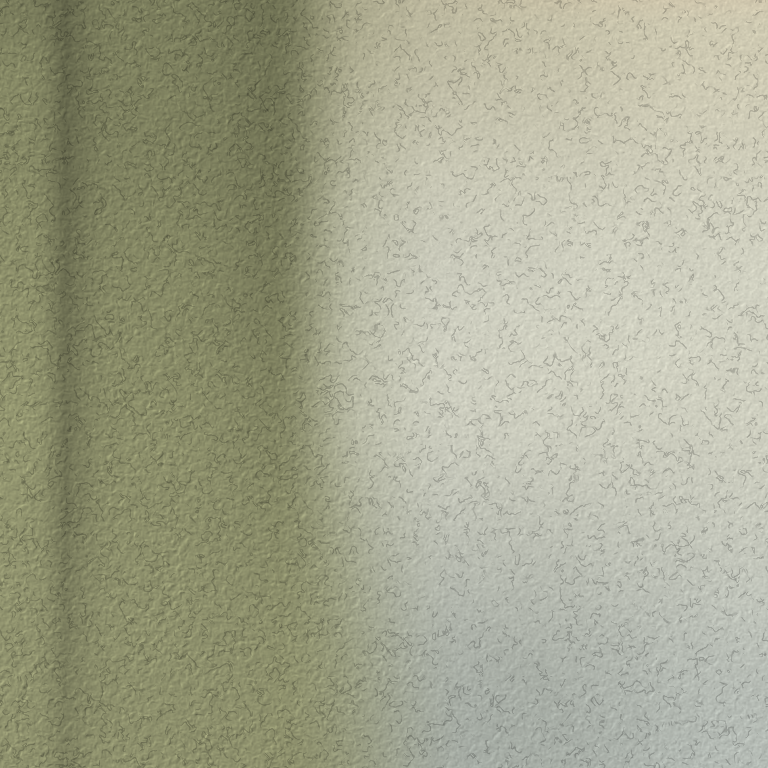
This texture is drawn by a Shadertoy shader. Its source:

```glsl
// A plaster wall: a shaded green side with a vertical crease, and a soft pool of light
// on the right. Smooth colour fields are layered first; a fine noise height field then
// adds slanting relief, and broken noise contours of even width add hairline cracks.

#define CREASE_X 0.085
#define CREASE_DEPTH 0.20
#define EDGE_X 0.370
#define GRAIN_SCALE 185.0
#define GREEN_RELIEF 0.31
#define LIGHT_RELIEF 0.115
#define CRACK_SCALE 105.0
#define CRACK_WIDTH 0.0015
#define CRACK_DEPTH 0.17
#define MOTTLE 0.016

float hash(vec2 cell) {
    uvec2 q = uvec2(ivec2(cell)) * uvec2(1597u, 3813u);
    uint n = (q.x ^ (q.y << 7)) * 74779u;
    n = (n ^ (n >> 15)) * 27183u;
    n = (n ^ (n >> 13)) * 60493u;
    return float((n ^ (n >> 16)) & 65535u) / 65535.0;
}

float noise(vec2 p) {
    vec2 i = floor(p), f = p - i;
    f = f * f * f * (f * (f * 6.0 - 15.0) + 10.0);
    return mix(mix(hash(i), hash(i + vec2(1, 0)), f.x),
               mix(hash(i + vec2(0, 1)), hash(i + vec2(1, 1)), f.x), f.y);
}

float fbm(vec2 p) {
    float sum = 0.0, amp = 0.5;
    for (int i = 0; i < 4; i++) {
        sum += amp * noise(p);
        p = mat2(0.8, 0.6, -0.6, 0.8) * p * 2.03 + 17.0;
        amp *= 0.5;
    }
    return sum / 0.9375;
}

// Rounded plaster lumps with finer crumbs on top
float plasterHeight(vec2 p) {
    vec2 q = mat2(0.8, 0.6, -0.6, 0.8) * p * GRAIN_SCALE + 300.0;
    q += 0.7 * vec2(noise(q * 0.7 + 31.0), noise(q * 0.7 + 73.0));
    return 0.7 * noise(q) + 0.35 * noise(mat2(0.6, 0.8, -0.8, 0.6) * q * 1.9 + 950.0);
}

float crackField(vec2 p) {
    vec2 q = mat2(0.8, -0.6, 0.6, 0.8) * p * CRACK_SCALE + 400.0;
    q += 0.8 * vec2(noise(q * 1.2), noise(q * 1.2 + 40.0));
    return noise(q) + 0.4 * noise(q * 2.1 + 80.0) - 0.7;
}

// Contour distance in canvas units, so that every crack has the same width
float cracks(vec2 p) {
    float h = 0.0006, c = crackField(p);
    vec2 slope = vec2(crackField(p + vec2(h, 0)), crackField(p + vec2(0, h))) - c;
    float dist = abs(c) * h / (length(slope) + 0.004);
    return 1.0 - smoothstep(0.2 * CRACK_WIDTH, CRACK_WIDTH, dist);
}

float bell(float d, float width) {
    return exp(-d * d / (width * width));
}

vec3 greenSide(vec2 p) {
    vec3 col = mix(vec3(0.55, 0.56, 0.42), vec3(0.54, 0.55, 0.408), smoothstep(0.1, 0.55, p.y));
    col = mix(col, vec3(0.485, 0.495, 0.365), smoothstep(0.4, 0.95, p.y));
    // Narrow return of the wall left of the crease
    float strip = 1.0 - smoothstep(0.05, 0.1, p.x);
    col *= 1.0 + strip * mix(0.01, 0.06, smoothstep(0.1, 0.6, p.y));
    // Shadow gathered along the crease and beside the light
    float d = p.x - CREASE_X;
    float shade = 0.75 * bell(d, d < 0.0 ? 0.026 : 0.034) + 0.25 * bell(d, 0.008);
    col *= 1.0 - CREASE_DEPTH * shade * mix(0.55, 1.0, smoothstep(0.0, 0.5, p.y));
    col *= 1.0 - 0.09 * bell(p.x - 0.36, 0.075) * smoothstep(0.1, 0.7, p.y);
    return col * (1.0 - 0.08 * smoothstep(0.9, 1.0, p.y) * strip);
}

vec3 litSide(vec2 p) {
    vec3 cool = mix(vec3(0.64, 0.665, 0.635), vec3(0.70, 0.725, 0.70), smoothstep(0.65, 1.0, p.x));
    vec3 col = mix(cool, vec3(0.785, 0.788, 0.732), smoothstep(0.02, 0.52, p.y + 0.08 * (p.x - 0.7)));
    vec3 warm = mix(vec3(0.73, 0.715, 0.615), vec3(0.80, 0.78, 0.685), smoothstep(0.5, 1.0, p.x));
    col = mix(col, warm, smoothstep(0.6, 1.02, p.y));
    col += vec3(0.022, 0.02, 0.014) * bell(length((p - vec2(0.88, 0.58)) * vec2(1.0, 1.3)), 0.3);
    // Peach tint below the top border
    return col + vec3(0.01, -0.01, -0.015) * smoothstep(0.96, 1.02, p.y) * smoothstep(0.4, 0.9, p.x);
}

void mainImage(out vec4 fragColor, in vec2 fragCoord) {
    vec2 p = fragCoord / iResolution.xy;

    // Light edge: firm at mid height, wide and drifting right near the floor
    float low = 1.0 - smoothstep(0.0, 0.5, p.y);
    float x = p.x - EDGE_X + 0.006 * (fbm(p * 14.0) - 0.5);
    float firm = smoothstep(-0.02, 0.1 + 0.1 * low, x - 0.01 * low);
    float soft = smoothstep(-0.01, 0.22 + 0.03 * low, x);
    float lit = mix(firm, soft, 0.45 + 0.4 * low);
    vec3 col = mix(greenSide(p), litSide(p), lit);
    col += vec3(0.01, 0.008, -0.012) * lit * (1.0 - lit);

    // Broad uneven tone
    col *= 1.0 + MOTTLE * (fbm(p * 9.0 + 4.0) - 0.5) * 2.0;

    // Slanting light over the plaster relief
    vec2 slant = vec2(-0.0008, 0.0008);
    float relief = plasterHeight(p - slant) - plasterHeight(p + slant);
    float patchy = 0.75 + 0.5 * fbm(p * 22.0 + 60.0);
    float strength = mix(GREEN_RELIEF, LIGHT_RELIEF + 0.06 * low, lit);
    col *= 1.0 + strength * patchy * relief;

    // Hairline cracks, broken into short pieces and rarer in the light
    float piece = noise(p * 120.0 + 23.0) + 0.35 * (fbm(p * 30.0 + 11.0) - 0.5);
    float crack = cracks(p) * smoothstep(0.0, 0.25, piece - mix(0.35, 0.45, lit));
    col *= 1.0 + CRACK_DEPTH * (0.08 - crack);

    // Fine grain
    col *= 1.0 + 0.05 * (noise(p * 400.0 + 7.0) - 0.5);
    fragColor = vec4(clamp(col, 0.0, 1.0), 1.0);
}
```
